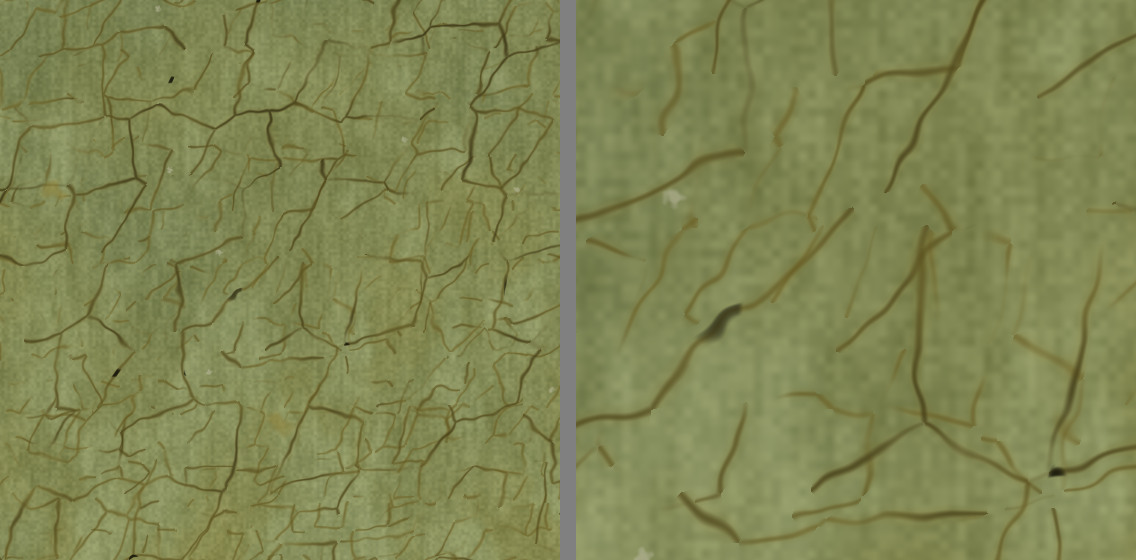
Left: the whole. Right: its middle third, enlarged.
Write a WebGL 2 fragment shader that draws this texture.

```glsl
#version 300 es
precision highp float;

uniform vec2 u_resolution;
out vec4 fragColor;

// Paint
const vec3 COOL_GREEN = vec3(0.460, 0.505, 0.330);
const vec3 WARM_GREEN = vec3(0.550, 0.555, 0.315);
const vec3 PALE_GREEN = vec3(0.560, 0.600, 0.405);
const float GRAIN = 0.070;
const float STREAKS = 0.060;
const float MOTTLE = 0.060;
const float WEAVE = 0.012;
const float WEAVE_THREADS = 96.0;

// Cracks
const vec3 CRACK_DARK = vec3(0.22, 0.20, 0.08);
const vec3 CRACK_OCHRE = vec3(0.41, 0.36, 0.13);
const vec3 STAIN = vec3(0.49, 0.46, 0.21);
const vec3 CHIP = vec3(0.07, 0.07, 0.03);
const float SLANT = 0.34;
const float JITTER = 0.62;
const vec2 LARGE_CELLS = vec2(8.5, 7.5);
const vec2 MEDIUM_CELLS = vec2(14.0, 11.0);
const vec2 SMALL_CELLS = vec2(24.0, 19.0);

// Spots
const vec3 SPOT_OCHRE = vec3(0.56, 0.50, 0.21);
const vec3 SPOT_BLUE = vec3(0.54, 0.61, 0.56);
const vec3 FLECK = vec3(0.70, 0.70, 0.58);

// Integer hash of a lattice cell, two values in 0..1
vec2 hash2(vec2 cell) {
    uvec2 v = uvec2(ivec2(cell)) * 1664525u + 1013904223u;
    v.x += v.y * 1664525u;
    v.y += v.x * 1664525u;
    v ^= v >> 16u;
    v.x += v.y * 1664525u;
    v.y += v.x * 1664525u;
    v ^= v >> 16u;
    return vec2(v >> 8u) / 16777216.0;
}

float noise(vec2 p) {
    vec2 i = floor(p), f = fract(p);
    f = f * f * (3.0 - 2.0 * f);
    float low = mix(hash2(i).x, hash2(i + vec2(1, 0)).x, f.x);
    float high = mix(hash2(i + vec2(0, 1)).x, hash2(i + vec2(1, 1)).x, f.x);
    return mix(low, high, f.y);
}

float fbm(vec2 p) {
    return 0.55 * noise(p) + 0.29 * noise(p * 2.1 + 17.0) + 0.16 * noise(p * 4.3 + 41.0);
}

// Voronoi borders: x = distance in canvas units, y = random value of the border
vec2 crackBorder(vec2 p, vec2 cells, float seed) {
    vec2 home = floor(p * cells), f = fract(p * cells);
    vec2 nearest = vec2(0.0), nearestCell = vec2(0.0);
    float best = 1e3;
    for (int k = 0; k < 9; k++) {
        vec2 o = vec2(k % 3 - 1, k / 3 - 1);
        vec2 r = (o + 0.5 + JITTER * (hash2(home + o + seed) - 0.5) - f) / cells;
        if (dot(r, r) < best) { best = dot(r, r); nearest = r; nearestCell = o; }
    }
    vec2 border = vec2(1e3, 0.0);
    for (int k = 0; k < 25; k++) {
        vec2 o = nearestCell + vec2(k % 5 - 2, k / 5 - 2);
        if (o == nearestCell) continue;
        vec2 r = (o + 0.5 + JITTER * (hash2(home + o + seed) - 0.5) - f) / cells;
        float d = dot(0.5 * (nearest + r), normalize(r - nearest));
        if (d < border.x) border = vec2(d, hash2(2.0 * home + o + nearestCell + seed * 3.0).y);
    }
    return border;
}

// Lays a stained, broken crack over the paint
vec3 addCracks(vec3 paint, vec2 p, vec2 cells, float seed, float width, float share, float darkness) {
    vec2 border = crackBorder(p, cells, seed);
    float pixel = 1.0 / u_resolution.y;
    float wear = noise(p * cells * 1.7 + seed);
    float present = smoothstep(-0.10, 0.22, share - border.y + 0.5 * (wear - 0.5));
    float w = width * mix(0.6, 1.2, noise(p * 30.0 + seed));
    float line = present * (1.0 - smoothstep(0.0, w + pixel, border.x));
    float halo = present * (1.0 - smoothstep(0.0, 3.0 * w, border.x));
    float dark = clamp(darkness + 1.0 * (noise(p * 14.0 + seed) - 0.5), 0.0, 1.0);
    paint = mix(paint, STAIN, 0.28 * halo);
    return mix(paint, mix(CRACK_OCHRE, CRACK_DARK, dark), line * mix(0.50, 0.85, dark));
}

vec3 paintBase(vec2 p) {
    float warmth = 0.55 - 0.6 * (p.y - 0.5) + 0.15 * (p.x - 0.5) + 0.9 * (fbm(p * 3.5) - 0.5);
    vec3 paint = mix(COOL_GREEN, WARM_GREEN, clamp(warmth, 0.0, 1.0));
    float pale = fbm(p * vec2(11.0, 7.0) + 63.0) + 0.2 * (0.5 - p.y);
    paint = mix(paint, PALE_GREEN, 0.75 * smoothstep(0.45, 0.78, pale));
    // Brushed streaks, thread pattern and grain
    paint += STREAKS * (noise(p * vec2(105.0, 22.0)) - 0.5);
    vec2 thread = cos(6.2832 * WEAVE_THREADS * p);
    paint += WEAVE * (0.65 * thread.x + 0.35 * thread.y) * noise(p * 12.0 + 5.0);
    paint += GRAIN * (noise(p * 190.0 + 9.0) - 0.5) * vec3(1.0, 0.95, 0.8);
    return paint + MOTTLE * (fbm(p * 18.0 + 31.0) - 0.5);
}

// Ragged round mark, at most one in each grid cell
float spots(vec2 p, float grid, float seed, float share, float radius) {
    vec2 cell = floor(p * grid) + seed;
    vec2 centre = 0.3 + 0.4 * hash2(cell);
    float d = length(fract(p * grid) - centre) + 0.16 * (noise(p * grid * 9.0) - 0.5);
    return step(hash2(cell + 71.0).x, share) * (1.0 - smoothstep(0.3 * radius, radius, d));
}

void main() {
    vec2 uv = gl_FragCoord.xy / u_resolution;
    vec3 color = paintBase(uv);

    // Slanted, gently wandering crack space
    vec2 wander = vec2(noise(uv * 15.0), noise(uv * 15.0 + 37.0)) - 0.5;
    vec2 shiver = vec2(noise(uv * 52.0 + 11.0), noise(uv * 52.0 + 53.0)) - 0.5;
    vec2 p = uv - vec2(SLANT * uv.y, 0.0) + 0.020 * wander + 0.008 * shiver;

    float lowRight = clamp(0.75 - 0.8 * uv.y + 0.3 * (uv.x - 0.5), 0.0, 1.0);
    color = addCracks(color, p, SMALL_CELLS, 211.0, 0.0023, 0.12 + 0.38 * lowRight, 0.05);
    color = addCracks(color, p, MEDIUM_CELLS, 137.0, 0.0026, 0.44, 0.22);
    color = addCracks(color, p, LARGE_CELLS, 23.0, 0.0032, 0.62, 0.30 + 0.35 * uv.y);

    // Deep chips along the main cracks
    float chip = smoothstep(0.93, 0.96, noise(uv * 21.0 + 83.0));
    float depth = 1.0 - smoothstep(0.002, 0.005, crackBorder(p, LARGE_CELLS, 23.0).x);
    color = mix(color, CHIP, 0.85 * chip * depth);

    // Stains and pale flecks
    color = mix(color, SPOT_OCHRE, 0.5 * spots(uv, 7.0, 301.0, 0.08, 0.19));
    color = mix(color, SPOT_BLUE, 0.5 * spots(uv, 8.0, 407.0, 0.03, 0.20));
    color = mix(color, FLECK, 0.65 * spots(uv, 34.0, 509.0, 0.008, 0.24));

    fragColor = vec4(clamp(color, 0.0, 1.0), 1.0);
}
```
